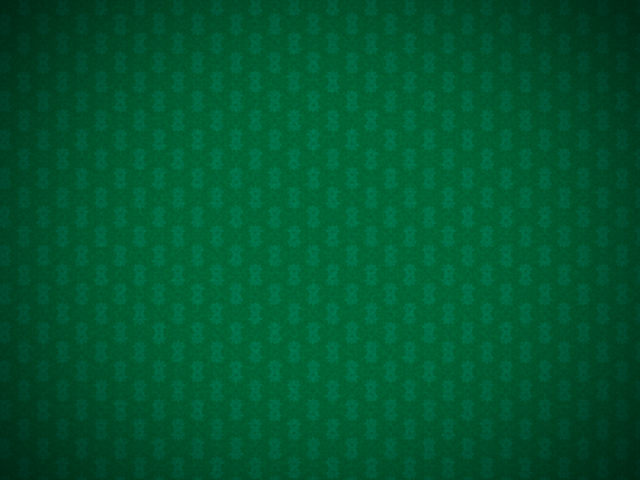
Reproduce this pattern procedurally as a Shadertoy shader.

```glsl
#define PITCH 0.0804
#define PHASE vec2(-0.0139, -0.0325)
#define SOFTNESS 0.027
#define GROUND vec3(0.0, 0.404, 0.212)
#define MOTIF_TINT vec3(0.0, 0.056, 0.088)
#define LATTICE_DEPTH 0.035
#define SPRIG_STRENGTH 0.36
#define WEAR 0.08
#define GRAIN 0.13
#define VIGNETTE 0.4

float hash(vec2 p) {
    p = fract(p * vec2(0.1031, 0.1137));
    p += dot(p, p.yx + 33.33);
    return fract((p.x + p.y) * p.x * 17.0);
}

// Distance to the nearest jittered feature point
float cellular(vec2 p) {
    vec2 cell = floor(p), f = fract(p);
    float nearest = 2.0;
    for (int j = -1; j <= 1; j++)
    for (int i = -1; i <= 1; i++) {
        vec2 o = vec2(i, j);
        vec2 jitter = vec2(hash(cell + o), hash(cell + o + 57.0));
        nearest = min(nearest, length(o + jitter - f));
    }
    return nearest;
}

float ellipse(vec2 p, vec2 radius) {
    return (length(p / radius) - 1.0) * min(radius.x, radius.y);
}

// Coverage of a shape from its signed distance
float fill(float d, float edge) {
    return 1.0 - smoothstep(-edge, edge, d);
}

// Paired petalled heads joined at a narrow waist
float motif(vec2 p, float edge) {
    vec2 q = abs(p);
    vec2 h = q - vec2(0.0, 0.145);
    float petals = cos(8.0 * atan(h.y, h.x + 0.0001));
    float d = length(h * vec2(0.9, 1.08)) - 0.14 - 0.024 * petals;
    d = min(d, ellipse(q, vec2(0.095, 0.1)));
    float eyes = fill(ellipse(q - vec2(0.0, 0.1), vec2(0.045, 0.035)), edge);
    float veins = fill(ellipse(q - vec2(0.075, 0.185), vec2(0.018, 0.045)), edge);
    return fill(d, edge) * (1.0 - 0.75 * eyes - 0.35 * veins);
}

// Four leaves and two buds for the gaps between motifs
float sprig(vec2 p, float edge) {
    vec2 q = abs(p);
    float leaves = ellipse(q - vec2(0.075, 0.06), vec2(0.045, 0.032));
    float buds = ellipse(q - vec2(0.0, 0.12), vec2(0.03, 0.04));
    return fill(min(leaves, buds), edge);
}

// Two interleaved grids form the half-drop repeat
float motifs(vec2 p, float edge) {
    float cover = 0.0;
    for (int i = 0; i < 2; i++) {
        vec2 g = p + 0.5 * float(i);
        vec2 cell = floor(g + 0.5);
        float strength = 1.0 - WEAR * hash(cell + 31.0 * float(i) + 100.0);
        vec2 gap = fract(g + vec2(0.5, 0.0)) - 0.5;
        cover = max(cover, strength * motif(g - cell, edge));
        cover = max(cover, SPRIG_STRENGTH * sprig(vec2(gap.x, fract(g.y) - 0.5), edge));
    }
    return cover;
}

// Dark diagonal bands between the motifs
float lattice(vec2 p, float edge) {
    vec2 q = abs(fract(p + 0.5) - 0.5);
    return fill(abs(q.x + q.y - 0.5) - 0.04, edge * 1.3);
}

void mainImage(out vec4 fragColor, in vec2 fragCoord) {
    vec2 centred = (fragCoord - 0.5 * iResolution.xy) / iResolution.y;
    vec2 p = (centred - PHASE) / PITCH;
    float edge = max(SOFTNESS, 0.75 / (iResolution.y * PITCH));

    // Fine cloth relief
    float grain = cellular(p * 11.0 + 300.0) - 0.5;
    float cover = motifs(p, edge);
    vec3 colour = GROUND + MOTIF_TINT * cover;
    colour *= 1.0 - LATTICE_DEPTH * lattice(p, edge) * (1.0 - cover);
    colour *= 1.0 + GRAIN * grain;

    // Elliptical darkening toward the corners
    vec2 v = 2.0 * fragCoord / iResolution.xy - 1.0;
    float r2 = dot(v * v, vec2(1.15, 0.85));
    colour /= 1.0 + VIGNETTE * r2 * r2;

    fragColor = vec4(colour, 1.0);
}
```
